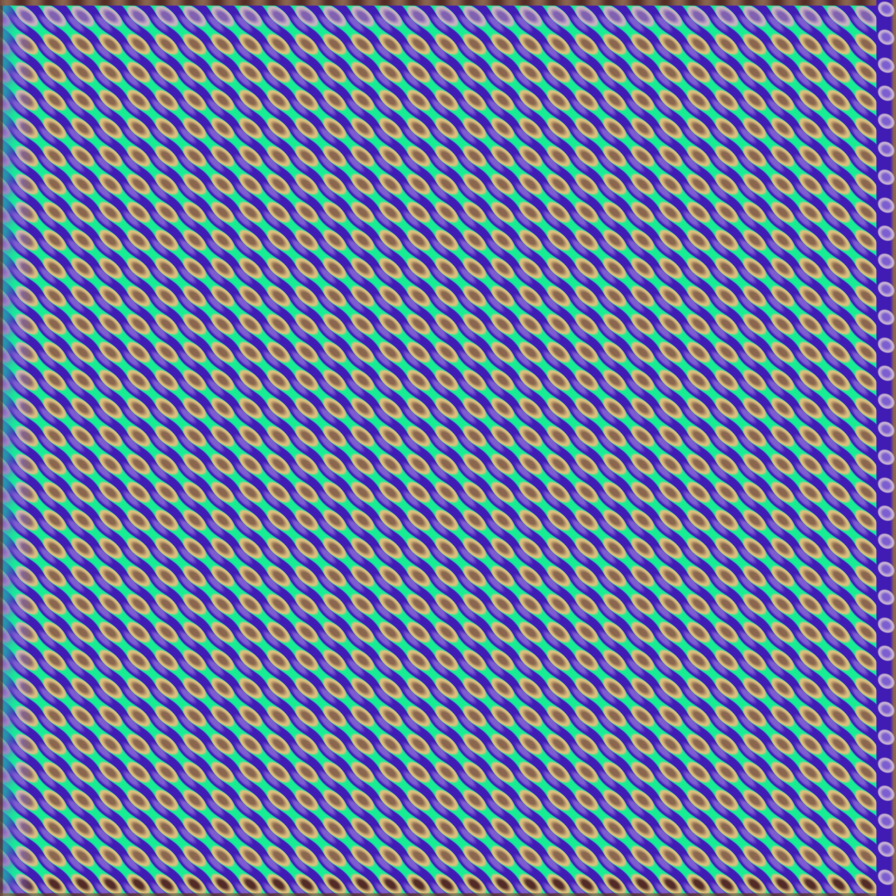
Give the GLSL for this pattern, as a three.js fragment shader.

```glsl
// Square lattice of slanted, brown-cored cream ovals, strung on green diagonal
// chains. Wavy blue channels with violet pools run between the chains, and
// each canvas edge has its own discoloured fringe.

varying vec2 vUv;

const float REPEATS = 32.0;
const vec2 OVAL_CENTRE = vec2(0.95, 0.42);  // in cells
const vec2 OVAL_RADII = vec2(0.49, 0.24);
const float OVAL_TILT = -0.70;
const float CHAIN_HALF_WIDTH = 0.198;
const float CHAIN_SWELL = 0.045;
const vec2 POOL_RADII = vec2(0.52, 0.17);
const float SOFTNESS = 0.035;               // edge blur, in cells
const float DIAGONAL = 0.70711;
const float PI = 3.14159;

const vec3 BLUE = vec3(0.25, 0.11, 0.71);
const vec3 VIOLET = vec3(0.49, 0.37, 0.82);
const vec3 GREEN = vec3(0.10, 0.93, 0.58);
const vec3 TEAL = vec3(0.09, 0.84, 0.67);
const vec3 CREAM = vec3(0.87, 0.75, 0.49);
const vec3 BROWN = vec3(0.54, 0.40, 0.31);
const vec3 DARK_BROWN = vec3(0.32, 0.17, 0.15);
const vec3 PALE_LILAC = vec3(0.77, 0.69, 0.82);

// Coverage of a shape from its signed distance.
float fill(float dist) {
  return 1.0 - smoothstep(-SOFTNESS, SOFTNESS, dist);
}

vec2 rotate(vec2 p, float angle) {
  float c = cos(angle);
  float s = sin(angle);
  return vec2(c * p.x + s * p.y, c * p.y - s * p.x);
}

// Position along and across a numbered diagonal chain, from its nearest oval.
vec2 chainCoords(vec2 p, float chain) {
  float along = mod(p.x - p.y - chain + 1.0, 2.0) - 1.0;
  return vec2(along, p.x + p.y - chain) * DIAGONAL;
}

vec3 latticeColour(vec2 p, vec3 core, vec3 rim) {
  float diagonal = p.x + p.y;

  // Blue channel with a violet pool at the lower left of each oval.
  vec2 pool = chainCoords(p, floor(diagonal) + 1.0);
  pool.y += 0.5 * DIAGONAL;
  float poolRadius = length(pool / POOL_RADII);
  vec3 colour = mix(VIOLET, BLUE, smoothstep(0.35, 1.0, poolRadius));

  // Green chain, swelling around the ovals, teal along its border.
  vec2 q = chainCoords(p, floor(diagonal + 0.5));
  float halfWidth = CHAIN_HALF_WIDTH + CHAIN_SWELL * cos(q.x * PI / DIAGONAL);
  float chainDist = abs(q.y) - halfWidth;
  vec3 chain = mix(GREEN, TEAL, smoothstep(-0.06, -0.01, chainDist));
  colour = mix(colour, chain, fill(chainDist));

  // Oval, shaded from rim to core.
  vec2 local = vec2(q.x + q.y, q.y - q.x) * DIAGONAL;
  float radius = length(rotate(local, OVAL_TILT) / OVAL_RADII);
  vec3 oval = mix(core, rim, smoothstep(0.30, 0.86, radius));
  return mix(colour, oval, fill((radius - 1.0) * OVAL_RADII.y));
}

// Right fringe: pale ringed beads on blue, with brown at the outer edge.
vec3 beadColumn(vec2 cell) {
  vec2 p = vec2(cell.x - REPEATS + 0.35, fract(cell.y) - 0.67);
  float radius = length(rotate(p, -0.6) / vec2(0.31, 0.25));
  vec3 ground = mix(BLUE, BROWN, smoothstep(0.12, 0.30, p.x));
  vec3 bead = mix(VIOLET, PALE_LILAC, smoothstep(0.35, 0.85, radius));
  return mix(ground, bead, fill((radius - 1.0) * 0.25));
}

void main() {
  vec2 cell = vUv * REPEATS;

  // Oval tints change in the outermost rows and column.
  float bottom = 1.0 - smoothstep(0.85, 1.05, cell.y);
  float top = smoothstep(REPEATS - 1.1, REPEATS - 0.9, cell.y);
  float left = 1.0 - smoothstep(0.6, 1.4, cell.x);
  vec3 core = mix(BROWN, DARK_BROWN, bottom);
  core = mix(core, VIOLET, max(0.75 * top, 0.6 * left));
  vec3 rim = mix(CREAM, PALE_LILAC, max(0.8 * top, 0.6 * left));
  vec3 colour = latticeColour(cell - OVAL_CENTRE, core, rim);

  // Left fringe: cyan and violet wash with a dark outer strip.
  vec2 wave = 0.5 + 0.5 * sin(2.0 * PI * cell);
  vec3 wash = mix(TEAL, VIOLET, wave.y);
  colour = mix(colour, wash, 0.65 * (1.0 - smoothstep(0.15, 0.75, cell.x)));
  colour = mix(colour, DARK_BROWN, 0.75 * fill(cell.x - 0.10));

  // Brown strips along the top and bottom.
  vec3 strip = mix(DARK_BROWN, BROWN, wave.x);
  colour = mix(colour, strip, fill(REPEATS - 0.20 - cell.y));
  colour = mix(colour, strip, 0.8 * fill(cell.y - 0.10));

  colour = mix(colour, beadColumn(cell), fill(REPEATS - 0.70 - cell.x));
  gl_FragColor = vec4(colour, 1.0);
}
```
